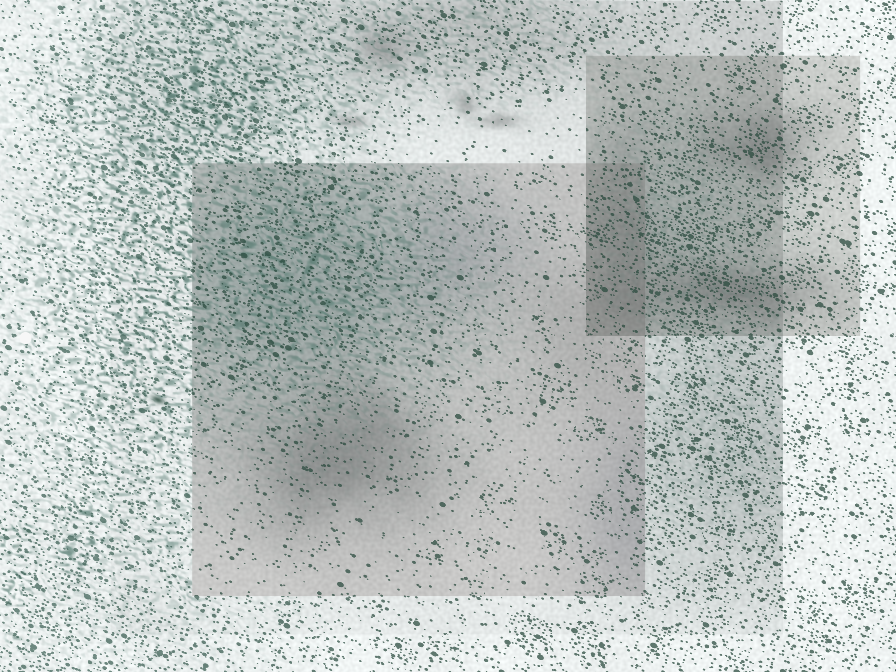
Reproduce this background procedurally as a Shadertoy shader.

```glsl
// Weathered pale paper with three translucent overlapping panels, soft grey-green
// stains, slanted teal grain and scattered dark specks. Stains are warped gaussians;
// grain is stretched gradient noise; specks are jittered dots gated by a density field.

const vec3 PAPER      = vec3(0.935, 0.952, 0.950);
const vec3 TEAL_STAIN = vec3(0.43, 0.52, 0.51);
const vec3 GREY_STAIN = vec3(0.42, 0.43, 0.43);
const vec3 BLUE_STAIN = vec3(0.47, 0.49, 0.53);
const vec3 GRAIN_INK  = vec3(0.32, 0.47, 0.43);
const vec3 SPECK_INK  = vec3(0.15, 0.28, 0.23);
const vec3 WARM_TINT  = vec3(0.875, 0.858, 0.855);
const vec3 SIDE_TINT  = vec3(0.865, 0.860, 0.850);
// Panel bounds: left, bottom, right, top, in units of canvas height
const vec4 BACK_PANEL = vec4(0.165, 0.056, 1.165, 0.999);
const vec4 MAIN_PANEL = vec4(0.286, 0.113, 0.960, 0.757);
const vec4 SIDE_PANEL = vec4(0.872, 0.500, 1.280, 0.917);
const mat2 SLANT = mat2(0.91, 0.42, -0.42, 0.91);
const vec2 GRAIN_SCALE = vec2(75.0, 150.0);
const float PATCH_SCALE = 13.0;
const int SPECK_LAYERS = 4;

vec2 hash2(vec2 p) {
    vec3 q = fract(p.xyx * vec3(0.1031, 0.1030, 0.0973));
    q += dot(q, q.yzx + 33.33);
    return fract((q.xx + q.yz) * q.zy);
}

float corner(vec2 cell, vec2 offset, vec2 f) {
    float a = 6.2832 * hash2(cell + offset).x;
    return dot(vec2(cos(a), sin(a)), f - offset);
}

float gradientNoise(vec2 p) {
    vec2 i = floor(p), f = fract(p);
    vec2 u = f * f * f * (f * (f * 6.0 - 15.0) + 10.0);
    return mix(mix(corner(i, vec2(0, 0), f), corner(i, vec2(1, 0), f), u.x),
               mix(corner(i, vec2(0, 1), f), corner(i, vec2(1, 1), f), u.x), u.y);
}

float fbm(vec2 p) {
    float sum = 0.0, amp = 0.6;
    for (int i = 0; i < 4; i++) {
        sum += amp * gradientNoise(p);
        p = SLANT * p * 2.1 + 7.3;
        amp *= 0.5;
    }
    return sum;
}

float stain(vec2 p, vec2 centre, vec2 radius) {
    vec2 d = (p - centre) / radius;
    return exp(-dot(d, d));
}

float panel(vec2 p, vec4 b) {
    vec2 e = max(b.xy - p, p - b.zw);
    return clamp(0.5 - max(e.x, e.y) * iResolution.y, 0.0, 1.0);
}

// Roughly round islands that gather specks into clusters
float patches(vec2 p) {
    vec2 g = p * PATCH_SCALE, id = floor(g);
    vec2 h = hash2(id + 5.0), j = hash2(id + 41.0);
    float d = length(fract(g) - 0.5 - 0.3 * (j - 0.5)) + 0.12 * gradientNoise(g * 5.0);
    float r = 0.24 + 0.16 * h.y;
    return step(0.35, h.x) * (1.0 - smoothstep(r - 0.06, r + 0.06, d));
}

float specks(vec2 p, float scale, float density) {
    vec2 g = SLANT * p * scale, id = floor(g);
    vec2 h = hash2(id + scale), j = hash2(id + 71.0);
    float d = length((fract(g) - 0.5 - 0.45 * (j - 0.5)) * vec2(0.8, 1.15));
    float r = mix(0.13, 0.31, h.y), w = 0.5 * scale / iResolution.y;
    return step(h.x, density) * (1.0 - smoothstep(r - w, r + w, d));
}

void mainImage(out vec4 fragColor, in vec2 fragCoord) {
    vec2 p = fragCoord / iResolution.y;
    p.x *= 4.0 / 3.0 * iResolution.y / iResolution.x;
    vec2 q = p + 0.07 * vec2(fbm(p * 6.0), fbm(p * 6.0 + 17.0));
    float back = panel(p, BACK_PANEL), inner = panel(p, MAIN_PANEL), side = panel(p, SIDE_PANEL);
    float outer = 1.0 - inner, island = patches(q);

    // Paper and panel tints
    vec3 col = PAPER + 0.05 * fbm(p * 5.0 + 3.0);
    float backShade = mix(0.03, 0.14, smoothstep(0.7, 1.15, p.x) * smoothstep(0.0, 0.3, p.y));
    col *= 1.0 - back * backShade;
    col *= mix(vec3(1.0), WARM_TINT, inner);
    col *= mix(vec3(1.0), SIDE_TINT, side);

    // Broad stains
    float mass = inner * stain(q, vec2(0.43, 0.59), vec2(0.24, 0.22));
    float upperLeft = outer * stain(q, vec2(0.34, 0.88), vec2(0.19, 0.15));
    float crown = outer * stain(q, vec2(0.69, 0.96), vec2(0.22, 0.10));
    float column = back * outer * stain(q, vec2(1.07, 0.36), vec2(0.17, 0.22));
    float sideMass = side * stain(q, vec2(1.0, 0.69), vec2(0.16, 0.17));
    col = mix(col, TEAL_STAIN, 0.52 * mass + 0.18 * upperLeft + 0.16 * column + 0.22 * sideMass);
    col = mix(col, GREY_STAIN, 0.34 * crown);
    col = mix(col, BLUE_STAIN, inner * (0.30 * stain(q, vec2(0.94, 0.24), vec2(0.09, 0.15))
        + 0.28 * stain(q, vec2(0.69, 0.63), vec2(0.12, 0.09))));

    // Darker smudges
    float smudge = inner * (0.58 * stain(q, vec2(0.50, 0.31), vec2(0.15, 0.10))
        + 0.20 * stain(q, vec2(0.88, 0.50), vec2(0.13, 0.10)));
    smudge += side * (0.55 * stain(q, vec2(1.13, 0.79), vec2(0.08, 0.05))
        + 0.58 * stain(q, vec2(1.08, 0.56), vec2(0.14, 0.05))
        + 0.40 * stain(q, vec2(0.91, 0.67), vec2(0.07, 0.13)));
    smudge += 0.4 * (stain(q, vec2(0.57, 0.93), vec2(0.03)) + stain(q, vec2(0.757, 0.83), vec2(0.03, 0.015))
        + stain(q, vec2(0.69, 0.853), vec2(0.02)) + stain(q, vec2(0.515, 0.825), vec2(0.025, 0.012)));
    col = mix(col, GREY_STAIN, min(smudge, 0.8));

    // Slanted teal grain
    float leftBand = outer * stain(q, vec2(0.24, 0.60), vec2(0.20, 0.38));
    float lowLeft = outer * stain(q, vec2(0.08, 0.14), vec2(0.24, 0.25));
    float grainMask = 0.75 * leftBand + 0.75 * mass + 0.5 * upperLeft + 0.35 * crown
        + lowLeft * (0.12 + 0.5 * island) + 0.2 * sideMass + 0.2 * column;
    float streak = gradientNoise(SLANT * p * GRAIN_SCALE + 2.0 * fbm(p * 20.0));
    col = mix(col, GRAIN_INK, min(grainMask, 0.85) * smoothstep(-0.15, 0.5, streak));
    col *= 1.0 + 0.07 * gradientNoise(p * 165.0);

    // Specks, gathered into islands where the grain thins out
    float density = 0.07 + 0.25 * leftBand + 0.28 * mass + 0.22 * upperLeft + 0.18 * crown
        + 0.30 * column + 0.34 * sideMass + 0.20 * lowLeft;
    density += 0.12 * smoothstep(0.85, 1.25, p.x) + 0.10 * outer * smoothstep(0.2, 0.0, p.y);
    density += 0.30 * island * (1.0 - min(grainMask, 1.0)) * smoothstep(0.75, 0.35, 1.0 - p.x + p.y * 0.5);
    density *= 1.0 - 0.85 * stain(q, vec2(0.79, 0.80), vec2(0.12, 0.05));
    float ink = 0.0;
    for (int i = 0; i < SPECK_LAYERS; i++) {
        float k = float(i);
        ink = max(ink, specks(p + 0.37 * k, 165.0 - 32.0 * k, density * (1.0 - 0.24 * k)));
    }
    vec3 speckColor = mix(SPECK_INK, GRAIN_INK, 0.5 * outer * smoothstep(0.7, 0.1, p.x));
    col = mix(col, speckColor, 0.72 * ink);

    // A lone dark fleck and a pale bubble near the left edge
    col = mix(col, SPECK_INK, 0.8 * stain(SLANT * (p - vec2(0.235, 0.405)), vec2(0), vec2(0.010, 0.005)));
    float bubble = length(p - vec2(0.038, 0.497)) - 0.009;
    col = mix(col, vec3(0.97), clamp(0.5 - bubble * iResolution.y, 0.0, 1.0));
    fragColor = vec4(clamp(col, 0.0, 1.0), 1.0);
}
```
